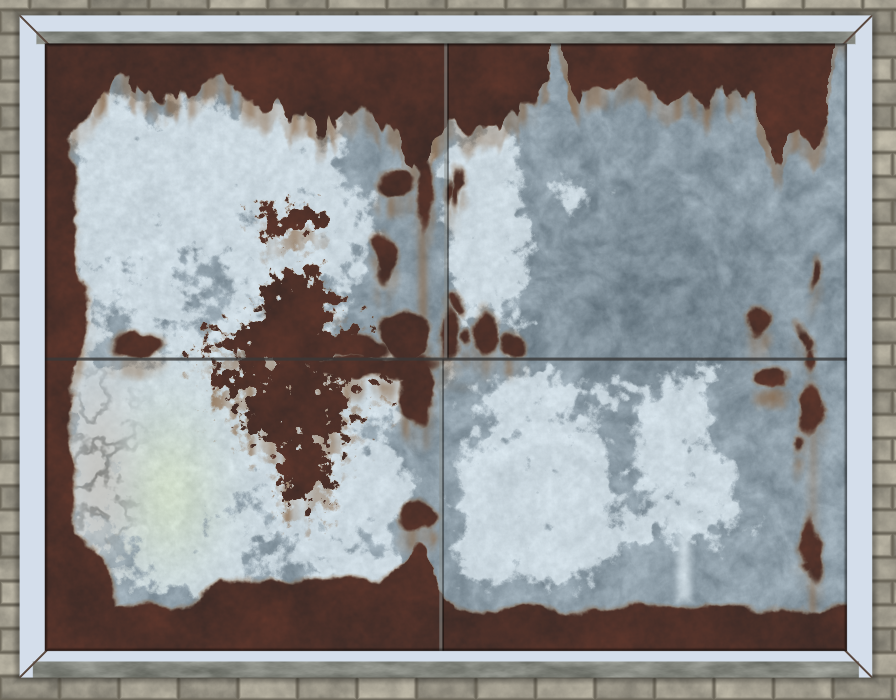
Write a WebGL 2 fragment shader that draws this texture.

```glsl
#version 300 es
precision highp float;
// Rusty metal billboard in a white frame on a brick wall. Rust and paint are
// signed fields, positive inside, with outlines warped by noise.
uniform vec2 u_resolution;
out vec4 fragColor;

float hash(vec2 p) { return fract(sin(dot(p, vec2(127, 311))) * 43758.5); }
float noise(vec2 p) {
  vec2 i = floor(p), f = fract(p);
  f *= f * (3. - 2. * f);
  return mix(mix(hash(i), hash(i + vec2(1, 0)), f.x),
    mix(hash(i + vec2(0, 1)), hash(i + 1.), f.x), f.y);
}
// Layered noise centred on zero
float fbm(vec2 p) {
  float sum = -.5, amp = .5;
  for (int i = 0; i < 5; i++) {
    sum += amp * noise(p);
    p = mat2(1.6, 1.2, -1.2, 1.6) * p + 7.3;
    amp *= .5;
  }
  return sum;
}
float bump(float x, float c, float w) { x = (x - c) / w; return exp(-x * x); }
float box(vec2 p, float x, float y, float w, float h) {
  vec2 d = vec2(w, h) - abs(p - vec2(x, y));
  return min(d.x, d.y);
}
float spot(vec2 p, float x, float y, float w, float h) {
  return (1. - length((p - vec2(x, y)) / vec2(w, h))) * min(w, h);
}
void add(inout float f, vec2 p, float x, float y, float w, float h) {
  f = max(f, spot(p, x, y, w, h));
}
float fill(float d, float aa) { return smoothstep(-aa, aa, d); }

// Rust creeping in from the panel sides
float borderRust(vec2 p) {
  float x = p.x, y = p.y;
  float top = .056 + .035 * bump(x, .45, .06) - .035 * bump(x, .165, .03)
    - .03 * bump(x, .315, .03) + .085 * bump(x, .59, .04) + .035 * bump(x, .69, .06)
    - .1 * bump(x, .797, .02) - .035 * bump(x, .91, .03) + .09 * bump(x, 1.11, .026)
    + .05 * bump(x, 1.16, .02) - .1 * smoothstep(1.18, 1.2, x)
    + .035 * noise(vec2(x * 48., 2)) + .02 * noise(vec2(x * 110., 5));
  float side = .102 + .03 * bump(y, .55, .06) + .035 * bump(y, .86, .03) + .06 * smoothstep(.26, .17, y);
  float base = .13 + .04 * smoothstep(.26, .33, x) * smoothstep(.66, .6, x)
    + .05 * bump(x, .595, .028) - .016 * bump(x, .815, .03);
  return max(max(y - .938 + top, side - x), base - y);
}

float rustField(vec2 p) {
  vec2 q = p + .032 * vec2(fbm(p * 24.), fbm(p * 24. + 9.));
  float f = borderRust(q), s = -1.;
  // Isolated blotches
  add(f, q, .197, .51, .035, .018);
  add(f, q, .578, .517, .033, .036);
  add(f, q, .51, .502, .04, .014);
  add(f, q, .547, .632, .015, .03);
  add(f, q, .56, .735, .025, .017);
  add(f, q, .603, .73, .01, .06);
  add(f, q, .641, .52, .011, .036);
  add(f, q, .695, .525, .02, .032);
  add(f, q, .732, .51, .014, .018);
  add(f, q, 1.09, .54, .016, .02);
  add(f, q, 1.1, .462, .015, .014);
  add(f, q, 1.155, .415, .018, .033);
  add(f, q, 1.158, .215, .012, .042);
  add(f, q, .53, .476, .1, .014);
  add(f, q, .597, .44, .027, .05);
  add(f, q, .597, .26, .022, .024);
  // Flecks along two run-off columns
  for (float k = 0.; k < 14.; k++) {
    float r = hash(vec2(k, 3)), odd = mod(k, 2.);
    float x = mix(1.155, .652, odd) + .03 * hash(vec2(k, 8)) - .015;
    add(f, q, x, mix(mix(.15, .5, odd), .77, r), .006, .006 + .012 * r);
  }
  // Crumbling patch across the horizontal seam
  add(s, p, .42, .508, .105, .04);
  add(s, p, .425, .55, .055, .06);
  add(s, p, .42, .46, .1, .035);
  add(s, p, .425, .415, .078, .055);
  add(s, p, .435, .345, .038, .055);
  add(s, p, .41, .685, .03, .02);
  return max(f, s + .1 * fbm(p * 75.));
}

float paintField(vec2 p) {
  float f = max(box(p, .3, .67, .21, .18), box(p, .335, .315, .245, .165));
  f = max(f, box(p, .83, .31, .18, .155));
  add(f, p, .7, .67, .07, .15);
  add(f, p, .82, .73, .04, .035);
  add(f, p, 1.02, .31, .055, .05);
  f = min(f, -max(spot(p, .885, .345, .025, .07), spot(p, .97, .17, .11, .07)));
  f = min(f, .028) + .12 * fbm(p * 13.) + .07 * fbm(p * 65.);
  return max(f, box(p, .977, .19, .011, .05));
}

vec3 brickWall(vec2 p) {
  vec2 size = vec2(.085, .034), g = p / size;
  g.x += .5 * mod(floor(g.y), 2.);
  vec2 edge = (.5 - abs(fract(g) - .5)) * size;
  vec3 brick = vec3(.68, .66, .6) * (.8 + .25 * hash(floor(g)) + .35 * fbm(p * 50.));
  return mix(vec3(.42, .4, .35), brick, smoothstep(0., .005, min(edge.x, edge.y)));
}

// White frame with grimy ledges and mitred corners
vec3 frameColor(vec2 p, vec2 inset, float aa) {
  vec3 grime = vec3(.52, .53, .5) + .35 * fbm(p * vec2(25, 70));
  float ledge = max(box(p, .637, .946, .585, .009), box(p, .637, .043, .59, .012));
  vec3 col = mix(vec3(.83, .87, .92), grime, fill(ledge, aa));
  float miter = min(.002 - abs(inset.x - inset.y), .045 - max(inset.x, inset.y));
  return mix(col, vec3(.36, .29, .25), fill(miter, aa));
}

vec3 panelColor(vec2 p, float aa) {
  // Bare zinc
  float x = p.x, y = p.y, fine = fbm(p * 130.);
  float grain = fbm(p * 38. + 3. * fbm(p * 9.));
  vec3 col = vec3(.56, .62, .66) + .26 * grain + .1 * fine;
  col -= .09 * bump(x, .93, .17) * bump(y, .58, .13);
  // Flaking paint, yellowed and peeling at lower left
  vec3 white = vec3(.8, .85, .88) + .1 * (grain + fine);
  white.b -= .1 * bump(x, .24, .07) * bump(y, .3, .11);
  float peel = bump(x, .14, .05) * bump(y, .32, .14);
  float layer = smoothstep(.02, .2, abs(fract(4. * fbm(p * 16.)) - .5));
  white = mix(white, vec3(.47, .46, .44) + .3 * layer, .8 * peel);
  col = mix(col, white, max(smoothstep(-.008, .012, paintField(p)), peel));
  // Orange run-off, then the rust
  float rust = rustField(p), above = rustField(p + vec2(0, .03));
  float runs = noise(p * vec2(95, 7));
  float stain = max(.6 * smoothstep(-.008, .002, rust), .75 * runs * smoothstep(-.012, .012, above));
  float streak = bump(x, .603, .008) * step(.52, y) + bump(x, 1.162, .008) * step(y, .45);
  col = mix(col, vec3(.54, .4, .27), max(stain, streak * (.2 + .5 * runs)));
  vec3 tone = mix(vec3(.23, .165, .15), vec3(.39, .22, .175), .5 + fbm(p * 18.) + .4 * fine);
  col = mix(col, tone, fill(rust, .0015 + aa));
  // Sheet seams
  float seam = x - (y > .487 ? .637 : .63);
  col = mix(col, vec3(.54, .56, .55), .55 * fill(.0025 - abs(seam), aa));
  col *= 1. - .5 * fill(.0012 - abs(seam - .003), aa);
  return mix(col, vec3(.22), .8 * fill(.0022 - abs(y - .487), aa));
}

void main() {
  vec2 p = gl_FragCoord.xy / u_resolution * vec2(1.28, 1);
  float aa = .8 / u_resolution.y;
  vec2 inset = vec2(.609, .473) - abs(p - vec2(.637, .505));
  float outer = min(inset.x, inset.y), rim = box(p, .637, .504, .573, .434);
  vec3 col = brickWall(p) * (1. - .3 * smoothstep(-.012, 0., outer));
  col = mix(col, frameColor(p, inset, aa), fill(outer, aa));
  vec3 panel = panelColor(p, aa) * mix(.45, 1., smoothstep(0., .006, rim));
  fragColor = vec4(mix(col, panel, fill(rim, aa)), 1);
}
```
